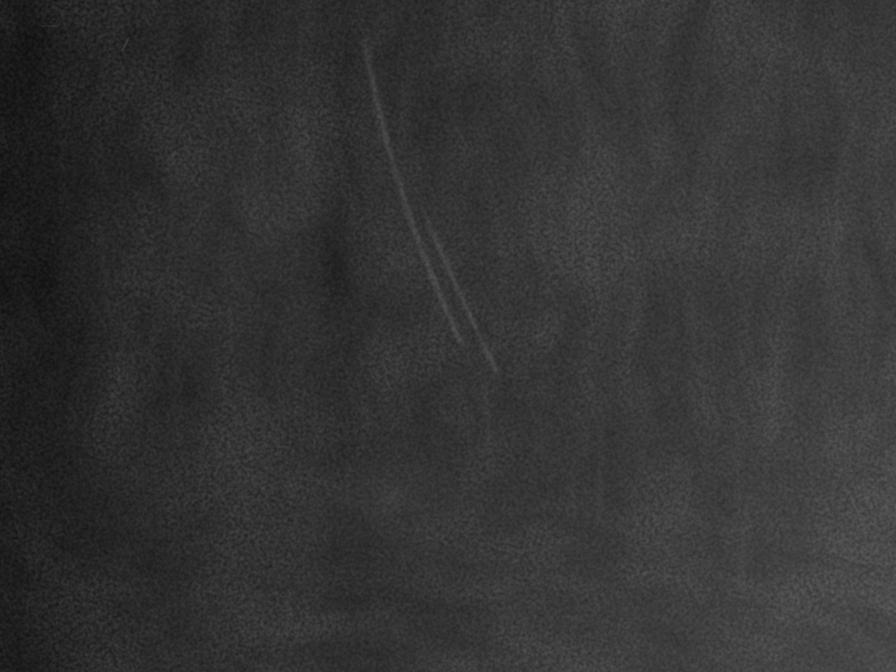
Reproduce this texture procedurally as a WebGL 2 fragment shader.

```glsl
#version 300 es
precision highp float;

uniform vec2 u_resolution;
out vec4 fragColor;

float hash(vec2 p) {
    vec3 q = fract(vec3(p.xyx) * 0.1031);
    q += dot(q, q.yzx + 33.33);
    return fract((q.x + q.y) * q.z);
}

vec2 cellGradient(vec2 cell) {
    float angle = 6.2832 * hash(cell);
    return vec2(cos(angle), sin(angle));
}

float gradientNoise(vec2 p) {
    vec2 i = floor(p), f = fract(p);
    vec2 w = f * f * f * (f * (f * 6.0 - 15.0) + 10.0);
    vec2 e = vec2(1.0, 0.0);
    float a = dot(cellGradient(i), f);
    float b = dot(cellGradient(i + e.xy), f - e.xy);
    float c = dot(cellGradient(i + e.yx), f - e.yx);
    float d = dot(cellGradient(i + e.xx), f - e.xx);
    return mix(mix(a, b, w.x), mix(c, d, w.x), w.y);
}

float fbm(vec2 p, int octaves) {
    float sum = 0.0, amp = 1.0;
    for (int i = 0; i < octaves; i++) {
        sum += amp * gradientNoise(p);
        p = mat2(1.6, 1.2, -1.2, 1.6) * p + 17.3;
        amp *= 0.6;
    }
    return sum;
}

vec2 rotate(vec2 p, float angle) {
    float c = cos(angle), s = sin(angle);
    return vec2(c * p.x + s * p.y, c * p.y - s * p.x);
}

float softBlob(vec2 p, vec2 center, vec2 radius) {
    vec2 d = (p - center) / radius;
    return exp(-dot(d, d));
}

// Curved stroke falling from its top point; bend holds slope and curvature
float chalkStroke(vec2 p, vec2 top, vec2 bend, float len, float width) {
    float t = top.y - p.y;
    float slope = bend.x + 2.0 * bend.y * t;
    float d = (p.x - top.x - bend.x * t - bend.y * t * t) / sqrt(1.0 + slope * slope);
    float ends = smoothstep(0.0, 0.12, t) * (1.0 - smoothstep(len - 0.015, len, t));
    return ends * exp(-d * d / (width * width));
}

// Sparse short nicks, one candidate in each cell
float nicks(vec2 p, float scale, float pixel) {
    vec2 q = p * scale, cell = floor(q);
    vec2 center = 0.3 + 0.4 * vec2(hash(cell + 3.1), hash(cell + 8.7));
    vec2 d = rotate(fract(q) - center, 3.1416 * hash(cell + 5.3));
    float reach = 0.1 * hash(cell + 1.9);
    d.x -= clamp(d.x, -reach, reach);
    float shape = 1.0 - smoothstep(0.0, 0.012 + pixel * scale, length(d));
    return shape * step(0.95, hash(cell + 12.4));
}

void main() {
    vec2 p = gl_FragCoord.xy / u_resolution.y;
    vec2 uv = gl_FragCoord.xy / u_resolution;
    float pixel = 1.0 / u_resolution.y;

    // Uneven lighting, dark at left and brightest at lower right
    float tone = 0.146 + 0.082 * uv.x + 0.058 * uv.x * (1.0 - uv.y);
    tone -= 0.028 * (1.0 - smoothstep(0.0, 0.15, uv.x));
    tone -= 0.016 * softBlob(p, vec2(0.12, 0.90), vec2(0.22, 0.25));

    // Wiped dust: vertical above, nearly level below
    vec2 warped = p + 0.05 * vec2(fbm(p * 4.0, 2), fbm(p * 4.0 + 31.0, 2));
    float clouds = fbm(warped * 4.2 + 5.0, 5);
    float vertical = fbm(warped * vec2(18.0, 3.5) + 11.0, 4);
    float level = fbm(rotate(warped, -0.2) * vec2(5.0, 15.0) + 23.0, 4);
    float wipe = mix(level, vertical, smoothstep(0.18, 0.42, p.y));
    tone += 0.038 * clouds + 0.025 * wipe;

    // Broad worn areas
    tone += 0.026 * softBlob(p, vec2(0.38, 0.66), vec2(0.16, 0.20));
    tone += 0.022 * softBlob(p, vec2(0.92, 0.80), vec2(0.24, 0.22));
    tone += 0.024 * softBlob(p, vec2(0.56, 0.25), vec2(0.10, 0.05));
    tone -= 0.026 * softBlob(p, vec2(0.51, 0.62), vec2(0.035, 0.32));

    // Fine even grain over coarser mottling, slightly stronger in dust
    float grain = gradientNoise(rotate(p, 0.5) * 155.0);
    grain += 0.9 * gradientNoise(rotate(p, 1.1) * 215.0 + 40.0);
    float mottle = fbm(rotate(p, 0.8) * vec2(48.0, 40.0) + 70.0, 2);
    float dust = smoothstep(-0.4, 0.7, clouds + 0.5 * wipe);
    tone += grain * (0.042 + 0.026 * dust);
    tone += 0.012 * mottle;

    // Chalk strokes and faint scrapes
    float worn = 0.8 + 0.5 * gradientNoise(p * 45.0);
    float marks = chalkStroke(p, vec2(0.536, 0.985), vec2(0.14, 0.33), 0.505, 0.005);
    marks += 0.95 * chalkStroke(p, vec2(0.612, 0.735), vec2(0.389, 0.18), 0.298, 0.0042);
    tone += 0.085 * worn * marks;
    for (int i = 0; i < 7; i++) {
        vec2 seed = vec2(float(i), 4.0);
        vec2 top = vec2(1.33 * hash(seed), 0.3 + 0.7 * hash(seed + 9.0));
        vec2 bend = vec2(0.3 * hash(seed + 21.0) - 0.15, 0.1);
        tone += 0.022 * worn * chalkStroke(p, top, bend, 0.2, 0.006);
    }
    tone += 0.08 * nicks(p, 9.0, pixel);

    fragColor = vec4(vec3(clamp(tone, 0.07, 0.48)), 1.0);
}
```
